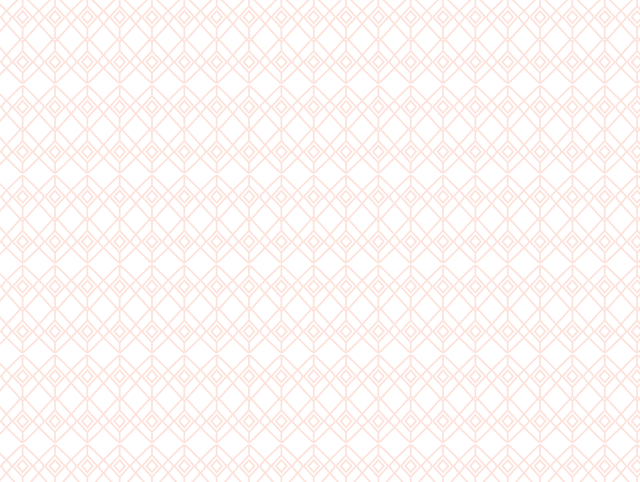
Reproduce this pattern procedurally as a Shadertoy shader.

```glsl
// Blush art-deco lattice: overlapping rounded lenses with nested diamonds and stems

const float COLUMNS = 19.79;            // column pitches across the canvas
const float PERIOD = 2.777;             // height of one repeat, in column pitches
const vec2 ORIGIN = vec2(0.70, 1.186);  // a column axis and an open seam
const float LINE_WIDTH = 0.054;
const vec3 PAPER = vec3(1.0);
const vec3 BLUSH = vec3(0.99, 0.885, 0.855);

// Distance to a diamond outline with the given half sizes
float diamondLine(vec2 p, vec2 size) {
    p = abs(p) / size;
    return abs(p.x + p.y - 1.0) / length(1.0 / size);
}

// Distance to a vertical segment on the column axis
float stemLine(vec2 p, float low, float high) {
    return length(vec2(p.x, p.y - clamp(p.y, low, high)));
}

// Lens with soft side tips, blunt at the seam and pointed at the joint
float lensLine(vec2 p) {
    float seamSide = smoothstep(-0.1, 0.1, p.y);
    vec2 size = vec2(0.70, mix(0.77, 0.69, seamSide));
    vec2 bend = vec2(0.04 * seamSide, 0.05);
    vec2 soft = sqrt(p * p + bend * bend);
    vec2 gradient = p / (max(soft, vec2(1e-4)) * size);
    float level = soft.x / size.x + soft.y / size.y - 1.0;
    return abs(level) / max(length(gradient), 0.9);
}

// Nearest line of the lattice; x is from the column axis, y from the joint
float latticeLine(vec2 p) {
    float middle = PERIOD * 0.25;
    vec2 q = vec2(p.x, p.y - middle);

    // Nested diamonds and the stems above and below them
    float d = diamondLine(q, vec2(0.31, 0.34));
    d = min(d, diamondLine(q, vec2(0.165, 0.185)));
    d = min(d, stemLine(q, 0.34, 0.645));
    d = min(d, stemLine(q, -0.61, -0.34));

    // This lens, its sideways neighbour, and the one across the joint
    d = min(d, lensLine(q));
    d = min(d, lensLine(vec2(1.0 - q.x, q.y)));
    return min(d, lensLine(vec2(q.x, -p.y - middle)));
}

void mainImage(out vec4 fragColor, in vec2 fragCoord) {
    float pixel = COLUMNS / iResolution.x;
    vec2 p = fragCoord * pixel - ORIGIN;

    // Fold into one quarter of the repeat
    vec2 cell = vec2(abs(fract(p.x + 0.5) - 0.5),
                     abs(mod(p.y, PERIOD) - 0.5 * PERIOD));

    float edge = latticeLine(cell) - 0.5 * LINE_WIDTH;
    float ink = clamp(0.5 - edge / pixel, 0.0, 1.0);
    fragColor = vec4(mix(PAPER, BLUSH, ink), 1.0);
}
```
